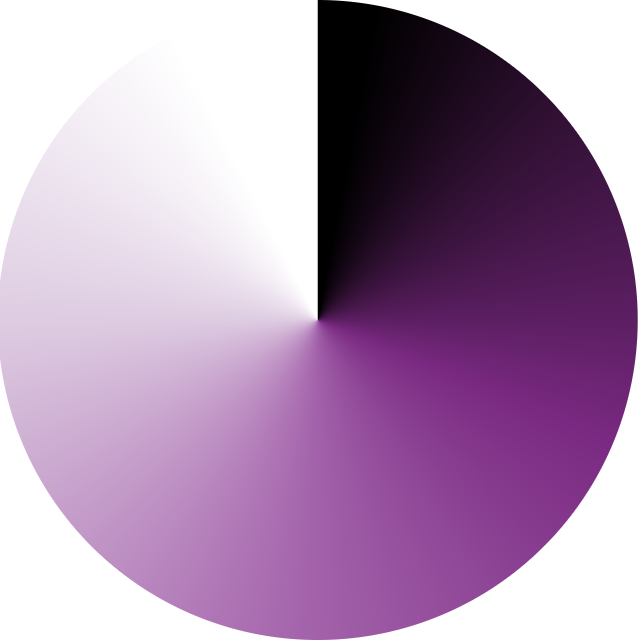
This background is drawn by a WebGL 1 fragment shader. Its source:

```glsl
precision highp float;
// A disc filled with a conical sweep on white: clockwise from the top it
// runs from black through purple and lilac to white. The sweep is a chain of
// linear colour stops over the angle; rim and seam are smoothed by one pixel.

uniform vec2 u_resolution;

#define CENTER vec2(0.498, 0.5)
#define RADIUS 0.5
#define BLACK_END 10.0
#define WHITE_START 333.0

const float TAU = 6.2831853;
const vec3 BLACK = vec3(0.0);
const vec3 WHITE = vec3(1.0);
const vec3 PLUM = vec3(0.18, 0.06, 0.19);
const vec3 AUBERGINE = vec3(0.36, 0.12, 0.385);
const vec3 PURPLE = vec3(0.475, 0.16, 0.505);
const vec3 ORCHID = vec3(0.635, 0.38, 0.665);
const vec3 MAUVE = vec3(0.69, 0.47, 0.715);
const vec3 LILAC = vec3(0.87, 0.80, 0.885);
const vec3 MIST = vec3(0.96, 0.94, 0.965);

// Carries a colour on to the next stop between two angles.
vec3 blendStop(vec3 color, vec3 next, float from, float to, float angle) {
  return mix(color, next, clamp((angle - from) / (to - from), 0.0, 1.0));
}

// Colour of the sweep at a clockwise angle in degrees from the top.
vec3 sweepColor(float angle) {
  vec3 color = blendStop(BLACK, PLUM, BLACK_END, 47.0, angle);
  color = blendStop(color, AUBERGINE, 47.0, 90.0, angle);
  color = blendStop(color, PURPLE, 90.0, 112.0, angle);
  color = blendStop(color, ORCHID, 112.0, 180.0, angle);
  color = blendStop(color, MAUVE, 180.0, 201.0, angle);
  color = blendStop(color, LILAC, 201.0, 270.0, angle);
  color = blendStop(color, MIST, 270.0, 313.0, angle);
  return blendStop(color, WHITE, 313.0, WHITE_START, angle);
}

void main() {
  float pixel = 1.0 / u_resolution.y;
  vec2 p = (gl_FragCoord.xy - CENTER * u_resolution) * pixel;

  // Conical sweep
  float angle = 360.0 * fract(atan(p.x, p.y) / TAU + 1.0);
  vec3 color = sweepColor(angle);

  // Smoothed seam between white and black above the centre
  if (p.y > 0.0 && abs(p.x) < 0.5 * pixel) {
    color = mix(WHITE, BLACK, p.x / pixel + 0.5);
  }

  // Smoothed rim on the white ground
  float disc = clamp((RADIUS - length(p)) / pixel + 0.5, 0.0, 1.0);
  gl_FragColor = vec4(mix(WHITE, color, disc), 1.0);
}
```
